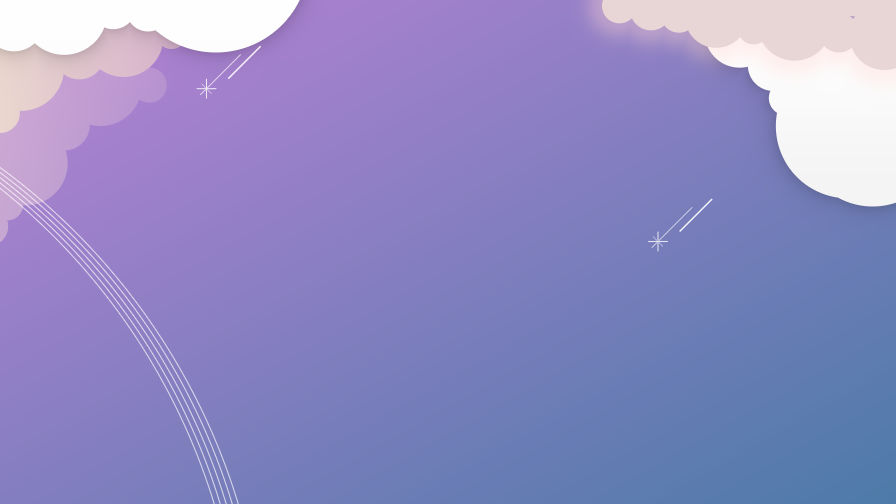
Give the GLSL for this background, as a WebGL 2 fragment shader.

```glsl
#version 300 es
precision highp float;
// Dusk sky with layered paper clouds in the top corners, two shooting stars
// and a fan of thin arcs. Clouds are unions of circles; strokes are distance
// fields, and every edge is smoothed over one screen pixel.

uniform vec2 u_resolution;
out vec4 fragColor;

// The canvas is HEIGHT units tall; layout y counts down from the top edge.
const float HEIGHT = 432.0;
const vec3 SKY_START = vec3(0.73, 0.51, 0.84);
const vec3 SKY_END = vec3(0.30, 0.48, 0.66);
const vec3 LILAC_COLOR = vec3(0.90, 0.78, 0.84);
const vec3 PEACH_LEFT = vec3(0.92, 0.84, 0.81);
const vec3 PEACH_RIGHT = vec3(0.84, 0.70, 0.80);
const vec3 PINK_COLOR = vec3(0.91, 0.84, 0.84);
const vec3 GLOW_COLOR = vec3(1.0, 0.84, 0.83);
const float SHADOW_DEPTH = 0.15;
const float SHADOW_SIZE = 7.0;
const float GLOW_STRENGTH = 0.36;
const float GLOW_SIZE = 14.0;

// Fan of arcs: each next arc shifts its centre and shrinks a little.
const vec2 ARC_CENTER = vec2(-329.0, 593.0);
const float ARC_RADIUS = 557.0;
const vec2 ARC_SHIFT = vec2(-4.0, 0.0);
const float ARC_SHRINK = 1.1;
const int ARC_COUNT = 5;

const vec2 FIRST_STAR = vec2(177.0, 76.0);
const vec2 STAR_STEP = vec2(387.0, 131.0);
const int STAR_COUNT = 2;

// Cloud puffs: centre x, centre y, radius.
const vec3 LILAC[7] = vec3[](
    vec3(128, 73, 15), vec3(86, 72, 36), vec3(55, 107, 22), vec3(25, 90, 40),
    vec3(22, 140, 36), vec3(6, 175, 14), vec3(-10, 194, 17));
const vec3 PEACH[5] = vec3[](
    vec3(147, 28, 14), vec3(106, 32, 34), vec3(68, 46, 22),
    vec3(18, 58, 37), vec3(0, 97, 17));
const vec3 WHITE[12] = vec3[](
    vec3(12, 18, 26), vec3(55, 10, 37), vec3(97, 5, 20), vec3(127, 8, 19),
    vec3(185, -35, 80), vec3(634, 28, 30), vec3(663, 56, 22), vec3(674, 84, 15),
    vec3(705, 55, 35), vec3(727, 108, 62), vec3(748, 115, 62), vec3(770, 80, 40));
const vec3 PINK[8] = vec3[](
    vec3(531, 5, 15), vec3(558, 8, 18), vec3(582, 12, 16), vec3(614, 14, 27),
    vec3(646, 24, 14), vec3(681, 20, 32), vec3(719, 28, 17), vec3(758, 30, 30));

// Grows a distance field by every circle of a list.
#define ADD_PUFFS(d, list) for (int i = 0; i < list.length(); i++) d = min(d, length(p - list[i].xy) - list[i].z)

float segment(vec2 p, vec2 a, vec2 b) {
    vec2 ab = b - a;
    return length(p - a - ab * clamp(dot(p - a, ab) / dot(ab, ab), 0.0, 1.0));
}

float fill(float d, float pixel) {
    return clamp(0.5 - d / pixel, 0.0, 1.0);
}

float stroke(float d, float width, float pixel) {
    return fill(abs(d) - 0.5 * width, pixel) * min(1.0, width / pixel + 0.2);
}

// Cross with a diagonal tail and a parallel, heavier streak.
float shootingStar(vec2 p, float pixel) {
    float crossLines = min(segment(p, vec2(-8, 0), vec2(8, 0)),
                           segment(p, vec2(0, -8), vec2(0, 8)));
    float tail = segment(p, vec2(-5, 5), vec2(29, -29));
    float spark = segment(p, vec2(-4, -4), vec2(4, 4));
    float streak = segment(p, vec2(19, -9), vec2(46, -36));
    float thin = max(stroke(tail, 0.8, pixel), stroke(spark, 0.6, pixel)) * 0.7;
    return max(max(stroke(crossLines, 0.9, pixel) * 0.8, thin),
               stroke(streak, 1.3, pixel) * 0.9);
}

void main() {
    float pixel = HEIGHT / u_resolution.y;
    vec2 uv = gl_FragCoord.xy / u_resolution;
    vec2 p = vec2(gl_FragCoord.x * pixel, HEIGHT - gl_FragCoord.y * pixel);

    // Diagonal sky gradient
    vec3 color = mix(SKY_START, SKY_END, 0.5 * (uv.x + 1.0 - uv.y));

    // Translucent lilac cloud, then the arcs
    float lilac = 1e4;
    ADD_PUFFS(lilac, LILAC);
    float lilacAlpha = mix(0.55, 0.25, clamp(p.x / 143.0, 0.0, 1.0));
    color = mix(color, LILAC_COLOR, lilacAlpha * fill(lilac, pixel));
    for (int i = 0; i < ARC_COUNT; i++) {
        float n = float(i);
        float d = length(p - ARC_CENTER - n * ARC_SHIFT) - ARC_RADIUS + n * ARC_SHRINK;
        color = mix(color, vec3(1.0), 0.7 * stroke(d, 0.9, pixel));
    }

    // Peach cloud
    float peach = 1e4;
    ADD_PUFFS(peach, PEACH);
    vec3 peachColor = mix(PEACH_LEFT, PEACH_RIGHT, clamp(p.x / 150.0, 0.0, 1.0));
    color = mix(color, peachColor, fill(peach, pixel));

    // White clouds with a soft shadow
    float white = 1e4;
    ADD_PUFFS(white, WHITE);
    color *= 1.0 - SHADOW_DEPTH * exp(-max(white, 0.0) / SHADOW_SIZE);
    vec3 whiteColor = vec3(mix(0.995, 0.955, smoothstep(20.0, 180.0, p.y)));
    color = mix(color, whiteColor, fill(white, pixel));

    // Pink cloud, closed along the top edge, with a warm glow
    float pink = segment(p, vec2(531, 0), vec2(800, 0)) - 14.0;
    ADD_PUFFS(pink, PINK);
    float reach = max(pink, 0.0) / GLOW_SIZE;
    color = mix(color, GLOW_COLOR, GLOW_STRENGTH * exp(-reach * reach));
    color = mix(color, PINK_COLOR, fill(pink, pixel));

    // Shooting stars
    for (int i = 0; i < STAR_COUNT; i++) {
        float glint = shootingStar(p - FIRST_STAR - float(i) * STAR_STEP, pixel);
        color = mix(color, vec3(1.0), glint);
    }
    fragColor = vec4(color, 1.0);
}
```
